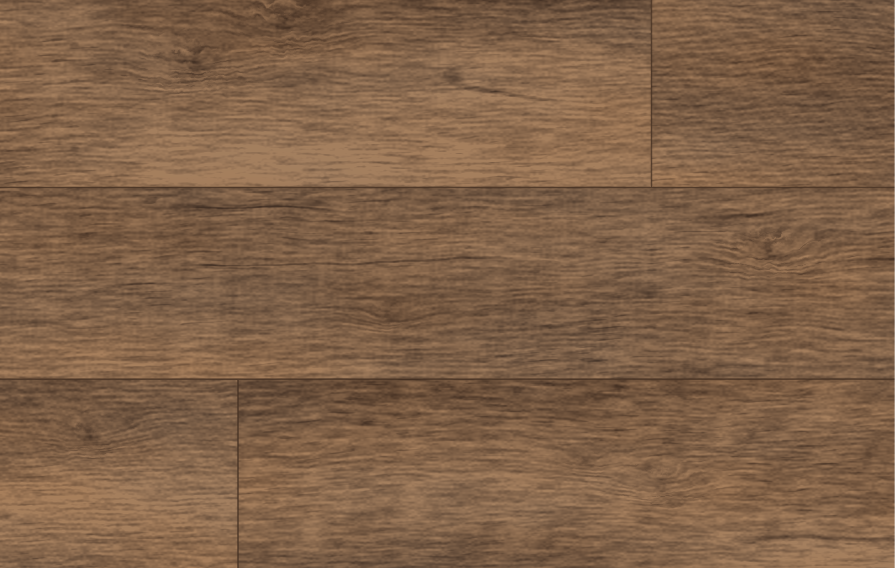
Write a Shadertoy shader that draws this texture.

```glsl
// Brown oak floor: three rows of long staggered planks with grain, knots and cracks

#define ROW_HEIGHT 0.3375
#define ROW_SHIFT 0.005
#define PLANK_LENGTH 2.6
#define FIRST_JOINT 0.419
#define STAGGER 1.664
#define KNOTS_PER_PLANK 4
#define CLOUD_CONTRAST 0.95
#define FIBRE_CONTRAST 0.80
#define MARGIN_WIDTH 0.0024
#define DARK_WOOD vec3(0.395, 0.295, 0.218)
#define LIGHT_WOOD vec3(0.605, 0.463, 0.340)
#define SEAM_COLOR vec3(0.27, 0.19, 0.135)

float hash(vec2 p) {
    return fract(sin(dot(p, vec2(127.1, 311.7))) * 43758.5453);
}

float noise(vec2 p) {
    vec2 cell = floor(p), f = fract(p);
    f = f * f * (3.0 - 2.0 * f);
    float low = mix(hash(cell), hash(cell + vec2(1, 0)), f.x);
    float high = mix(hash(cell + vec2(0, 1)), hash(cell + vec2(1, 1)), f.x);
    return mix(low, high, f.y);
}

// Layered noise centred on zero
float fbm(vec2 p) {
    float sum = 0.0, weight = 0.5;
    for (int i = 0; i < 4; i++) {
        sum += weight * (noise(p) - 0.5);
        p = p * 2.03 + 17.3;
        weight *= 0.55;
    }
    return sum;
}

// Accumulates the swell of the grain (x) and the dark heart (y) of all knots
vec2 knots(vec2 p, float seed) {
    vec2 total = vec2(0.0);
    for (int i = 0; i < KNOTS_PER_PLANK; i++) {
        vec2 key = vec2(float(i) + 1.0, seed * 53.0);
        float along = (float(i) + hash(key)) / float(KNOTS_PER_PLANK);
        vec2 center = vec2(along * PLANK_LENGTH,
                           ROW_HEIGHT * mix(0.15, 0.85, hash(key + 7.0)));
        float size = mix(0.007, 0.019, pow(hash(key + 13.0), 2.0));
        vec2 d = (p - center) / size;
        d += 2.4 * vec2(fbm(p * 55.0 + seed), fbm(p * 55.0 + 31.0));
        total.x += size * 2.2 * exp(-dot(d * d, vec2(0.02, 0.12)));
        total.y += exp(-dot(d * d, vec2(0.45, 0.9)))
                 * mix(0.25, 1.0, noise(p * vec2(150.0, 190.0)));
    }
    return total;
}

// Tone of the wood: 0 is dark, 1 is light
float woodTone(vec2 p, float seed) {
    vec2 knot = knots(p, seed);
    vec2 q = p + seed * vec2(37.0, 19.0);
    float wave = 0.05 * fbm(q * vec2(1.8, 4.0)) + 0.006 * fbm(q * vec2(12.0, 16.0));
    vec2 g = vec2(q.x, q.y + wave + knot.x);

    // Broad clouds, and planks that darken towards their upper edge
    float tone = 0.59 + 0.16 * (seed - 0.5);
    tone += CLOUD_CONTRAST * (noise(vec2(q.x * 1.7, g.y * 6.0)) - 0.5);
    tone += 0.45 * (0.5 - p.y / ROW_HEIGHT);

    // Streaks, then long fibres, short flecks and fine speckle
    tone += 0.36 * fbm(g * vec2(1.8, 30.0));
    tone += FIBRE_CONTRAST * (noise(g * vec2(22.0, 210.0)) - 0.5);
    vec2 slanted = vec2(g.x, g.y - 0.05 * p.x);
    tone += 0.55 * FIBRE_CONTRAST * (noise(slanted * vec2(70.0, 240.0)) - 0.5);
    tone += 0.45 * FIBRE_CONTRAST * (noise(q * vec2(190.0, 300.0)) - 0.5);

    // Growth rings that surface in patches and around knots
    float ringPatch = smoothstep(0.5, 0.8, noise(q * vec2(2.0, 7.0) + 5.0));
    float rings = sin(g.y * 400.0 + 4.0 * noise(g * vec2(4.0, 20.0)));
    tone += 0.12 * rings * max(ringPatch, smoothstep(0.004, 0.02, knot.x));

    // Short dark pores
    float pores = smoothstep(0.72, 0.92, noise(slanted * vec2(34.0, 190.0) + 41.0));
    tone -= 0.50 * pores * noise(q * vec2(4.0, 11.0) + 3.0);

    // Rare, faint saw marks across the grain
    float sawPatch = smoothstep(0.6, 0.85, noise(q * vec2(3.0, 5.0) + 67.0));
    tone += 0.12 * sawPatch * (noise(q * vec2(110.0, 14.0)) - 0.5);

    // Thin cracks that follow the grain
    float crackLine = abs(noise(g * vec2(0.9, 9.0) + 23.0) - 0.5);
    float crackPatch = smoothstep(0.60, 0.78, noise(q * vec2(3.5, 13.0) + 11.0));
    tone -= 0.60 * crackPatch * (1.0 - smoothstep(0.005, 0.028, crackLine));

    // Knot hearts and their shade
    tone -= 0.75 * knot.y + 4.0 * knot.x;
    return clamp(tone, -0.6, 1.2);
}

void mainImage(out vec4 fragColor, in vec2 fragCoord) {
    float pixel = 1.0 / iResolution.y;
    vec2 p = fragCoord * pixel;

    // Plank layout
    float y = p.y + ROW_SHIFT;
    float row = floor(y / ROW_HEIGHT);
    float x = p.x - FIRST_JOINT - row * STAGGER;
    float plank = floor(x / PLANK_LENGTH);
    vec2 local = vec2(x - plank * PLANK_LENGTH, y - row * ROW_HEIGHT);
    float seed = hash(vec2(row + 3.0, plank + 9.0));

    // Wood colour with a slight drift in warmth
    vec3 color = mix(DARK_WOOD, LIGHT_WOOD, woodTone(local, seed));
    color += vec3(0.03, 0.0, -0.025) * fbm(p * vec2(3.0, 9.0) + seed * 11.0);

    // Seams between planks
    vec2 edge = min(local, vec2(PLANK_LENGTH, ROW_HEIGHT) - local);
    float seamDistance = min(edge.x, edge.y);
    float seam = 1.0 - smoothstep(0.0012 - 0.5 * pixel,
                                  0.0012 + 0.7 * pixel, seamDistance);
    color *= 1.0 - 0.06 * exp(-seamDistance * 220.0);
    color = mix(color, SEAM_COLOR, 0.75 * seam);

    // Bare white margin along the right edge
    float fromRight = iResolution.x * pixel - p.x;
    float margin = 1.0 - smoothstep(-0.5 * pixel, 0.5 * pixel, fromRight - MARGIN_WIDTH);
    color = mix(color, vec3(1.0), margin);

    fragColor = vec4(color, 1.0);
}
```
